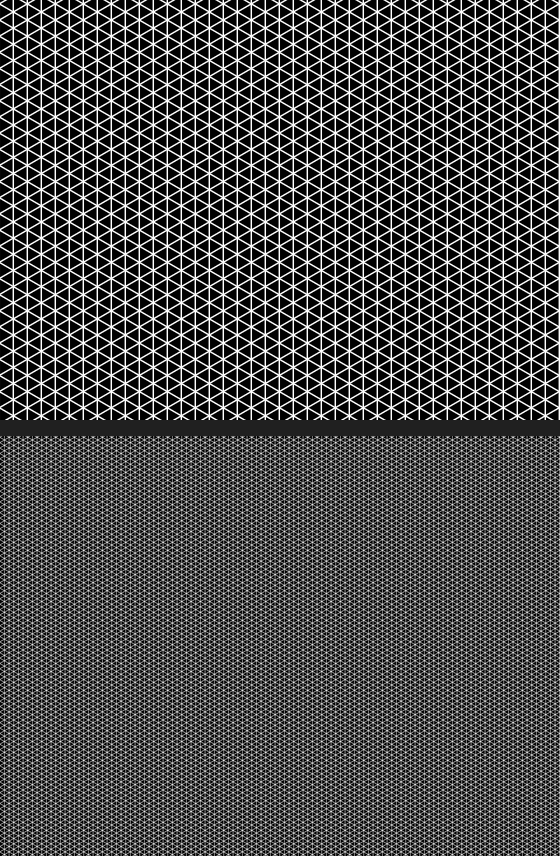
Top: one tile. Bottom: repeated 3 by 3.
Reproduce this pattern procedurally as a WebGL 2 fragment shader.

```glsl
#version 300 es
precision highp float;
// Isometric grid: thin white lines in three directions forming triangles on black.

uniform vec2 u_resolution;
out vec4 fragColor;

const float COLUMNS = 40.0;       // upright lines across the canvas
const float ROWS = 26.0;          // nodes down each upright line
const float LINE_WIDTH = 0.103;   // share of the spacing between parallel lines
const vec2 NODE = vec2(-0.00125, 0.0292);  // one crossing point, in canvas units

const vec3 BACKGROUND = vec3(0.003);
const vec3 LINE_COLOR = vec3(1.0);

// Coverage of evenly spaced parallel lines; frequency counts lines along x and y.
float lineFamily(vec2 position, vec2 frequency, float width, vec2 resolution) {
    float phase = dot(position, frequency);
    float distanceToLine = abs(fract(phase + 0.5) - 0.5);
    float pixel = length(frequency / resolution);
    return clamp((0.5 * width - distanceToLine) / pixel + 0.5, 0.0, 1.0);
}

// Lays one coverage over another.
float over(float a, float b) {
    return 1.0 - (1.0 - a) * (1.0 - b);
}

void main() {
    vec2 position = gl_FragCoord.xy / u_resolution - NODE;

    // Whole line counts on both axes keep every edge seamless.
    float upright = lineFamily(position, vec2(COLUMNS, 0.0), LINE_WIDTH, u_resolution);
    float rising = lineFamily(position, vec2(-0.5 * COLUMNS, ROWS), LINE_WIDTH, u_resolution);
    float falling = lineFamily(position, vec2(0.5 * COLUMNS, ROWS), LINE_WIDTH, u_resolution);

    float grid = over(upright, over(rising, falling));
    fragColor = vec4(mix(BACKGROUND, LINE_COLOR, grid), 1.0);
}
```
